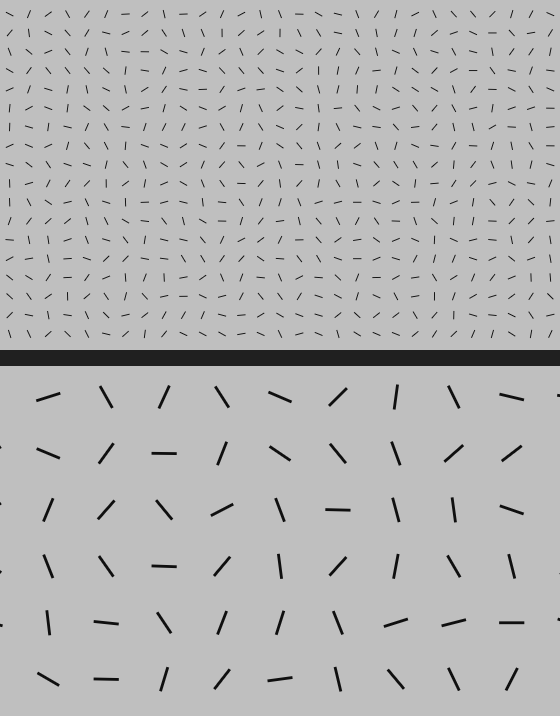
Top, the full canvas; bottom, a detail of the centre.
Reproduce this pattern procedurally as a WebGL 1 fragment shader.

```glsl
precision highp float;

uniform vec2 u_resolution;

float hash(vec2 cell) {
    return fract(sin(dot(cell, vec2(127.1, 311.7))) * 43758.545);
}

// Antialiased coverage of a centred bar with square ends
float barCoverage(vec2 p, vec2 halfSize, float pixel) {
    vec2 inside = clamp((halfSize - abs(p)) / pixel + 0.5, 0.0, 1.0);
    return inside.x * inside.y;
}

void main() {
    // Canvas height is one unit
    float pixel = 1.0 / u_resolution.y;
    vec2 p = gl_FragCoord.xy * pixel;

    // 29 columns fill the width; 18 rows sit between narrow margins
    vec2 pitch = vec2(u_resolution.x * pixel / 29.0, 0.05375);
    vec2 grid = (p - vec2(0.0, 0.019)) / pitch;
    vec2 cell = floor(grid);
    vec2 local = (fract(grid) - 0.5) * pitch;
    float inRows = step(0.0, cell.y) * step(cell.y, 17.0);

    // Each dash turns about its centre by a random half-turn angle
    float angle = 3.14159 * hash(cell + 1.0);
    float c = cos(angle);
    float s = sin(angle);
    vec2 turned = vec2(c * local.x + s * local.y, c * local.y - s * local.x);

    float dash = inRows * barCoverage(turned, vec2(0.012, 0.00135), pixel);
    vec3 paper = vec3(0.75);
    vec3 ink = vec3(0.06);
    gl_FragColor = vec4(mix(paper, ink, dash), 1.0);
}
```
